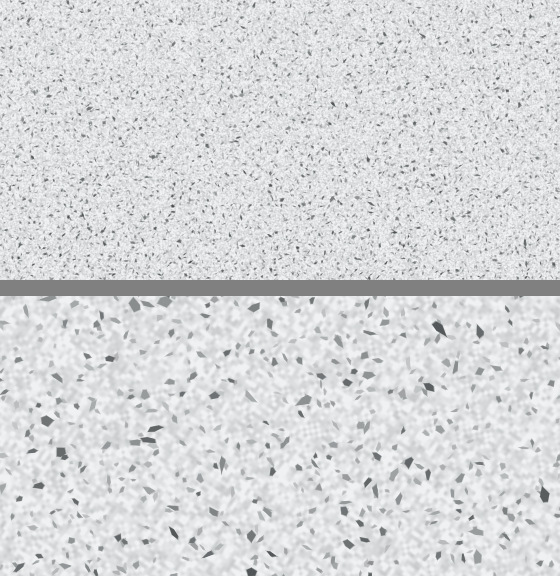
Top: the whole. Bottom: its middle third, enlarged.
A WebGL 2 fragment shader for this texture:

```glsl
#version 300 es
precision highp float;
// Pale speckled stone: a finely grained cool-grey ground with scattered chips.
// Three jittered grids place small sliver-like polygons, from faint specks
// to sparse dark flakes; two octaves of value noise give the fine grain.

uniform vec2 u_resolution;
out vec4 fragColor;

const float TAU = 6.28319;
const int CHIP_SIDES = 5;

// Sine-free hashes
float hash12(vec2 p) {
    vec3 h = fract(vec3(p.xyx) * 0.1031);
    h += dot(h, h.yzx + 33.33);
    return fract((h.x + h.y) * h.z);
}

vec3 hash32(vec2 p) {
    vec3 h = fract(vec3(p.xyx) * vec3(0.1031, 0.1030, 0.0973));
    h += dot(h, h.yxz + 33.33);
    return fract((h.xxy + h.yzz) * h.zyx);
}

float valueNoise(vec2 p) {
    vec2 cell = floor(p);
    vec2 f = fract(p);
    f = f * f * (3.0 - 2.0 * f);
    float low = mix(hash12(cell), hash12(cell + vec2(1, 0)), f.x);
    float high = mix(hash12(cell + vec2(0, 1)), hash12(cell + vec2(1, 1)), f.x);
    return mix(low, high, f.y);
}

vec2 rotate(vec2 p, float angle) {
    float c = cos(angle), s = sin(angle);
    return vec2(c * p.x - s * p.y, s * p.x + c * p.y);
}

// Approximate distance to a stretched polygon with uneven sides
float chipDistance(vec2 p, float radius, float stretch, float angle, vec2 id) {
    vec2 q = rotate(p, angle) * vec2(1.0 / stretch, stretch);
    float d = -radius;
    for (int i = 0; i < CHIP_SIDES; i++) {
        vec3 rnd = hash32(id + float(i) * 17.0);
        float side = TAU * (float(i) + 0.7 * (rnd.x - 0.5)) / float(CHIP_SIDES);
        d = max(d, dot(q, vec2(cos(side), sin(side))) - radius * mix(0.5, 1.0, rnd.y));
    }
    return d;
}

// Lay one grid of chips over a tone; ranges hold minimum and maximum
float addChips(float tone, vec2 p, float cells, float density,
               vec2 radiusRange, vec2 toneRange, float seed, float softness) {
    vec2 home = floor(p * cells);
    for (int y = -1; y <= 1; y++) {
        for (int x = -1; x <= 1; x++) {
            vec2 cell = home + vec2(x, y);
            vec2 id = cell + seed;
            vec3 place = hash32(id);
            if (place.z > density) continue;
            vec3 look = hash32(id + 211.0);
            float radius = mix(radiusRange.x, radiusRange.y, look.x * look.x);
            float stretch = mix(1.05, 1.6, hash12(id + 307.0));
            vec2 offset = p - (cell + mix(vec2(0.08), vec2(0.92), place.xy)) / cells;
            float d = chipDistance(offset, radius, stretch, look.y * TAU, id + 401.0);
            float cover = 1.0 - smoothstep(-softness, softness, d);
            tone = mix(tone, mix(toneRange.x, toneRange.y, look.z), cover);
        }
    }
    return tone;
}

// Fine grain, turned off the axes so that its lattice stays hidden
float groundTone(vec2 p) {
    float fine = valueNoise(rotate(p, 0.6) * 215.0 + 300.0);
    float coarse = valueNoise(rotate(p, 1.1) * 130.0 + 500.0);
    float grain = 0.7 * fine + 0.3 * coarse - 0.5;
    return min(0.888 + 0.23 * grain, 0.945);
}

void main() {
    vec2 p = gl_FragCoord.xy / u_resolution.y;
    float softness = 0.9 / u_resolution.y;

    // Chips grow slightly darker toward the bottom
    float fade = mix(-0.03, 0.04, p.y);

    float tone = groundTone(p);
    tone = addChips(tone, p, 50.0, 0.62, vec2(0.0030, 0.0052),
                    vec2(0.60, 0.77) + fade, 13.0, softness);
    tone = addChips(tone, p, 36.0, 0.58, vec2(0.0036, 0.0064),
                    vec2(0.38, 0.66) + fade, 137.0, softness);
    tone = addChips(tone, p, 20.0, 0.30, vec2(0.0048, 0.0085),
                    vec2(0.32, 0.58) + fade, 259.0, softness);

    // Cool tint, a little stronger in the dark chips
    vec3 tint = vec3(-0.008, 0.002, 0.006) * mix(1.9, 0.7, tone);
    fragColor = vec4(clamp(tone + tint, 0.0, 1.0), 1.0);
}
```
